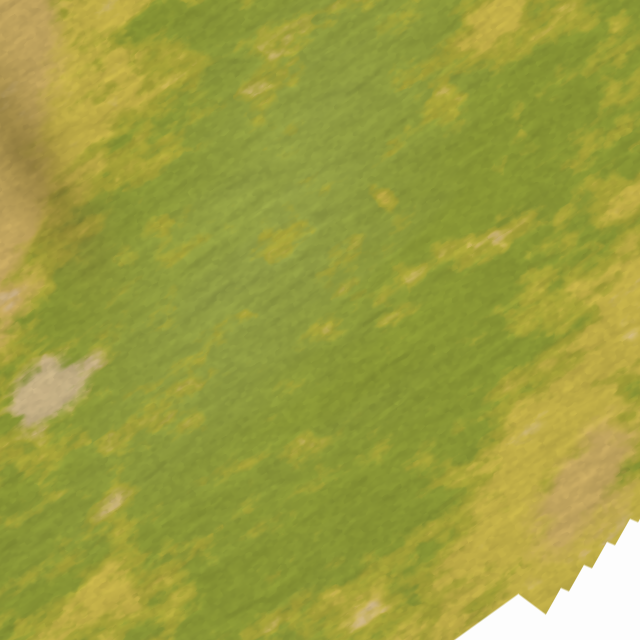
A Shadertoy shader for this texture:

```glsl
// Weathered green paint with ochre and tan wear, brushed along one diagonal.
// Soft patches set how worn each place is; layered cellular noise frays them,
// a colour ramp paints the result, and a jagged corner is cut away to white.

#define BRUSH_ANGLE 0.60
#define STREAK_SCALE vec2(4.0, 20.0)
#define MOTTLE_SCALE vec2(13.0, 22.0)
#define GRAIN_SCALE vec2(110.0, 170.0)
#define STREAK_AMOUNT 0.60
#define MOTTLE_AMOUNT 0.85
#define GRAIN_AMOUNT 0.07
#define RELIEF_AMOUNT 0.07
#define TOOTH_WIDTH 0.036
#define TOOTH_HEIGHT 0.018

const vec3 GREEN = vec3(0.535, 0.585, 0.205);
const vec3 HAZE  = vec3(0.575, 0.620, 0.275);
const vec3 OLIVE = vec3(0.640, 0.625, 0.215);
const vec3 OCHRE = vec3(0.745, 0.675, 0.275);
const vec3 TAN   = vec3(0.750, 0.640, 0.365);
const vec3 PINK  = vec3(0.780, 0.690, 0.560);
const vec3 BROWN = vec3(0.510, 0.440, 0.200);
const vec3 PAPER = vec3(0.992);

vec3 hash3(vec2 p) {
    vec3 v = fract(p.xyx * vec3(0.1031, 0.1030, 0.0973));
    v += dot(v, v.yxz + 33.33);
    return fract((v.xxy + v.yzz) * v.zyx);
}

mat2 rotation(float a) {
    float c = cos(a), s = sin(a);
    return mat2(c, -s, s, c);
}

// Smooth cellular noise: random cell values blended by distance
float cells(vec2 p) {
    vec2 cell = floor(p), f = p - cell;
    float sum = 0.0005, weight = 0.001;
    for (int y = -1; y <= 1; y++)
    for (int x = -1; x <= 1; x++) {
        vec2 o = vec2(x, y);
        vec3 h = hash3(cell + o);
        vec2 d = o + 0.15 + 0.7 * h.xy - f;
        float w = max(0.0, 1.0 - dot(d, d));
        w *= w * w;
        sum += w * h.z;
        weight += w;
    }
    return sum / weight;
}

// Layered cells, centred on zero
float layered(vec2 p) {
    float sum = 0.0, amp = 0.5;
    for (int i = 0; i < 4; i++) {
        sum += amp * (cells(p) - 0.5);
        p = p * 2.03 + 17.3;
        amp *= 0.6;
    }
    return sum;
}

// Soft ellipse lying along the angle
float patchAt(vec2 p, vec2 centre, vec2 size, float angle) {
    vec2 d = rotation(angle) * (p - centre) / size;
    return exp(-dot(d, d));
}

// Large-scale wear: both flanks, the foot and a few bare spots
float wearMap(vec2 p) {
    float leftEdge = mix(0.03, 0.32, smoothstep(0.10, 0.85, p.y));
    float wear = 0.13;
    wear += 0.50 * smoothstep(0.06, -0.20, p.x - leftEdge);
    wear += 0.54 * smoothstep(-0.06, 0.13, p.x - 0.60 - 0.53 * p.y);
    wear += 0.13 * smoothstep(0.58, 0.85, p.x);
    wear += 0.40 * patchAt(p, vec2(0.16, 0.05), vec2(0.17, 0.09), BRUSH_ANGLE);
    wear += 0.24 * patchAt(p, vec2(0.60, 0.12), vec2(0.22, 0.07), BRUSH_ANGLE);
    wear += 0.46 * patchAt(p, vec2(0.76, 0.96), vec2(0.10, 0.035), BRUSH_ANGLE);
    wear += 0.60 * patchAt(p, vec2(0.595, 0.695), vec2(0.030, 0.018), -0.7);
    wear += 0.28 * patchAt(p, vec2(0.615, 0.775), vec2(0.030, 0.015), 0.8);
    wear -= 0.24 * patchAt(p, vec2(0.10, 0.55), vec2(0.16, 0.05), BRUSH_ANGLE);
    wear -= 0.28 * patchAt(p, vec2(0.78, 0.09), vec2(0.09, 0.04), BRUSH_ANGLE);
    wear -= 0.30 * patchAt(p, vec2(1.00, 0.38), vec2(0.04, 0.07), 0.0);
    return wear;
}

// Height of the torn lower-right edge
float tornEdge(float x) {
    float t = fract((x - 0.853) / TOOTH_WIDTH);
    float teeth = TOOTH_HEIGHT * min(t / 0.65, (1.0 - t) / 0.35);
    float ridge = min(0.72 * (x - 0.71), 0.072 - 0.75 * (x - 0.81));
    float slope = 0.04 + 1.0 * (x - 0.853) + teeth;
    return x < 0.853 ? ridge : slope;
}

void mainImage(out vec4 fragColor, in vec2 fragCoord) {
    vec2 p = fragCoord / iResolution.xy;
    vec2 q = rotation(BRUSH_ANGLE) * p;

    // Fraying
    float streak = layered(q * STREAK_SCALE);
    float mottle = layered(q * MOTTLE_SCALE + 31.0);
    float grain = cells(q * GRAIN_SCALE) - 0.5;
    float wear = wearMap(p) + STREAK_AMOUNT * streak + MOTTLE_AMOUNT * mottle;

    // Colour ramp from intact paint to bare ground
    float haze = patchAt(p, vec2(0.43, 0.66), vec2(0.42, 0.17), 1.05);
    vec3 col = mix(GREEN, HAZE, clamp(haze + 0.5 * streak, 0.0, 1.0));
    col = mix(col, OLIVE, smoothstep(0.22, 0.46, wear));
    col = mix(col, OCHRE, smoothstep(0.44, 0.68, wear));
    float ground = patchAt(p, vec2(0.0, 0.72), vec2(0.08, 0.30), 0.0)
                 + patchAt(p, vec2(0.92, 0.24), vec2(0.15, 0.07), 0.9)
                 + patchAt(p, vec2(0.02, 0.97), vec2(0.09, 0.09), 0.0);
    col = mix(col, TAN, smoothstep(0.35, 0.85, ground + 0.8 * mottle));

    // Pale scrape and brown shadow on the left
    float scrape = patchAt(p, vec2(0.06, 0.39), vec2(0.085, 0.05), BRUSH_ANGLE);
    col = mix(col, PINK, 0.85 * smoothstep(0.35, 0.80, scrape + streak + mottle));
    float shadow = patchAt(p, vec2(0.04, 0.76), vec2(0.17, 0.055), -1.05);
    col = mix(col, BROWN, 0.65 * shadow);

    // Brush relief and fine grain
    float relief = cells(q * vec2(16.0, 70.0)) - cells(q * vec2(16.0, 70.0) + vec2(0.1, 0.5));
    col *= 1.0 + RELIEF_AMOUNT * relief + GRAIN_AMOUNT * grain + 0.10 * mottle;

    // Torn corner
    float soft = 1.5 / iResolution.y;
    col = mix(PAPER, col, smoothstep(-soft, soft, p.y - tornEdge(p.x)));
    fragColor = vec4(col, 1.0);
}
```
